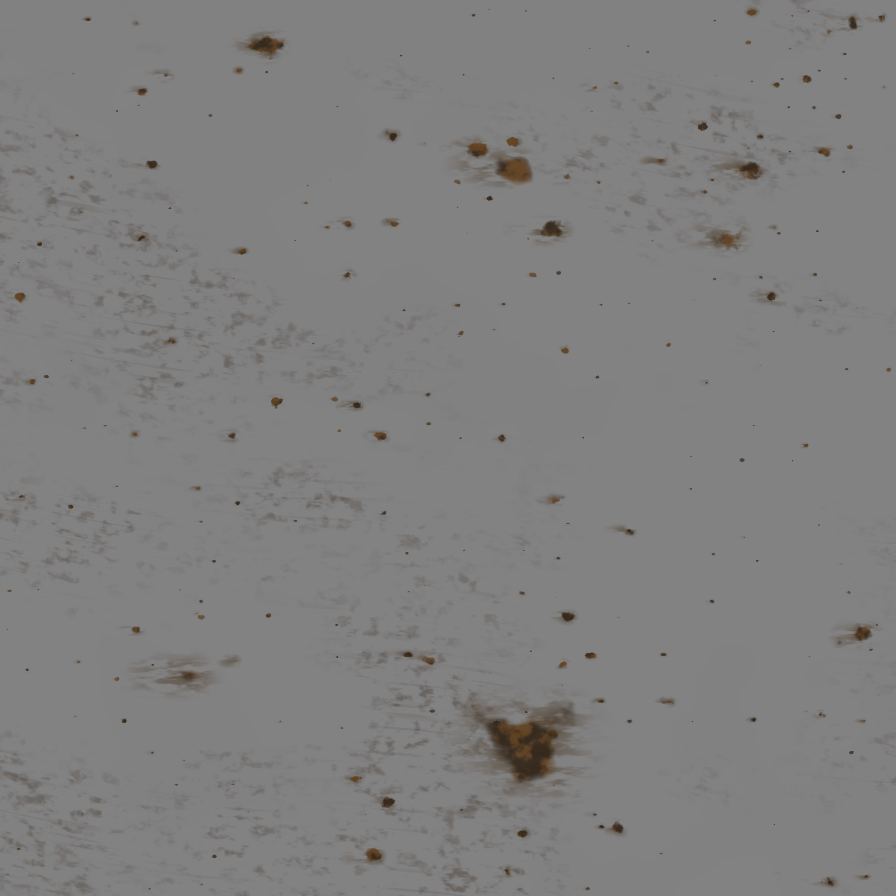
This texture is drawn by a three.js fragment shader. Its source:

```glsl
varying vec2 vUv;

const vec3 PAINT = vec3(0.51, 0.508, 0.51);
const vec3 SCUFF = vec3(0.37, 0.345, 0.32);
const vec3 STAIN = vec3(0.34, 0.285, 0.22);
const vec3 RUST = vec3(0.38, 0.25, 0.12);
const vec3 DARK_RUST = vec3(0.19, 0.14, 0.09);

float hash(vec2 p) {
  vec3 q = fract(p.xyx * 0.1031);
  q += dot(q, q.yzx + 33.33);
  return fract((q.x + q.y) * q.z);
}

vec2 hash2(vec2 p) {
  return vec2(hash(p + 17.0), hash(p + 71.0));
}

float valueNoise(vec2 p) {
  vec2 i = floor(p);
  vec2 f = fract(p);
  f = f * f * (3.0 - 2.0 * f);
  float low = mix(hash(i), hash(i + vec2(1.0, 0.0)), f.x);
  float high = mix(hash(i + vec2(0.0, 1.0)), hash(i + 1.0), f.x);
  return mix(low, high, f.y);
}

float fbm(vec2 p) {
  float sum = 0.0;
  float gain = 0.5;
  for (int i = 0; i < 4; i++) {
    sum += gain * valueNoise(p);
    p = mat2(1.6, 1.2, -1.2, 1.6) * p + 19.0;
    gain *= 0.5;
  }
  return sum / 0.9375;
}

// Streaky noise keeps its axes, so fibres stay nearly horizontal
float fibres(vec2 p) {
  return 0.5 * valueNoise(p) + 0.3 * valueNoise(p * 2.1 + 7.0)
    + 0.2 * valueNoise(p * 4.3 + 31.0);
}

// The worn upper right corner gathers more spots
float cornerWear(vec2 uv) {
  vec2 d = (uv - vec2(0.91, 0.91)) / vec2(0.11, 0.13);
  return exp(-dot(d, d));
}

// Scattered ragged spots: x is the rust core, y the stain dragged to the left
vec2 rustSpots(vec2 uv, float cells, float density, float radius, float seed) {
  vec2 p = uv * cells;
  vec2 home = floor(p);
  float ragged = fbm(uv * min(0.9 / radius, 130.0) + seed) - 0.5;
  float drag = fibres(uv * vec2(45.0, 150.0) + seed);
  vec2 cover = vec2(0.0);
  for (int j = -1; j <= 1; j++) {
    for (int i = -1; i <= 1; i++) {
      vec2 cell = home + vec2(float(i), float(j));
      vec2 id = cell + seed;
      float chance = density + 0.6 * cornerWear((cell + 0.5) / cells);
      if (hash(id) > chance) continue;
      vec2 center = cell + 0.2 + 0.6 * hash2(id);
      float pick = hash(id + 5.0);
      float size = radius * mix(0.35, 1.0, pick * pick);
      float tail = mix(1.2, 3.2, hash(id + 9.0));
      vec2 d = (p - center) / (cells * size);
      float left = 1.0 - smoothstep(-0.3, 0.3, d.x);
      float body = length(d * vec2(mix(1.0, 0.65, left), 1.15)) + ragged * 2.6;
      float spread = length(d * vec2(mix(0.9, 1.0 / tail, left), 1.0)) + ragged;
      float core = 1.0 - smoothstep(0.35, 1.0, body);
      float halo = 1.0 - smoothstep(0.3, 1.9, spread);
      halo *= smoothstep(0.35, 0.68, drag);
      cover = max(cover, vec2(core, halo));
    }
  }
  return cover;
}

// Grainy rubbed patches, denser towards the bottom
float scuffs(vec2 uv) {
  vec2 p = uv + vec2(0.0, 0.14 * uv.x + 0.01 * sin(uv.x * 9.0));
  float bottom = 1.0 - smoothstep(0.1, 0.42, uv.y);
  float region = fbm(p * vec2(4.0, 7.5) + 3.0) + 0.09 * bottom
    + 0.12 * cornerWear(uv);
  float patches = smoothstep(0.5, 0.78, region);
  float grain = smoothstep(0.42, 0.75, fibres(p * vec2(55.0, 130.0)));
  float speckle = smoothstep(0.35, 0.7, fbm(uv * 110.0));
  float scratch = smoothstep(0.78, 0.95, valueNoise(p * vec2(11.0, 240.0)));
  return patches * (0.95 * grain * speckle + 0.3 * scratch);
}

void main() {
  vec2 uv = vUv;
  vec3 color = PAINT + 0.01 * (fbm(uv * 5.0) - 0.5);
  color = mix(color, SCUFF, 0.75 * scuffs(uv));

  // Blotches, spots, dots and specks
  vec2 rust = rustSpots(uv, 3.0, 0.36, 0.048, 41.0);
  rust = max(rust, rustSpots(uv, 9.0, 0.3, 0.015, 83.0));
  rust = max(rust, rustSpots(uv, 17.0, 0.2, 0.006, 137.0));
  rust = max(rust, rustSpots(uv, 28.0, 0.2, 0.0028, 211.0) * vec2(0.8, 0.3));

  float tone = smoothstep(0.36, 0.66, fbm(uv * 75.0 + 50.0));
  color = mix(color, STAIN, 0.7 * rust.y);
  color = mix(color, mix(DARK_RUST, RUST, tone), 0.9 * rust.x);
  gl_FragColor = vec4(color, 1.0);
}
```
